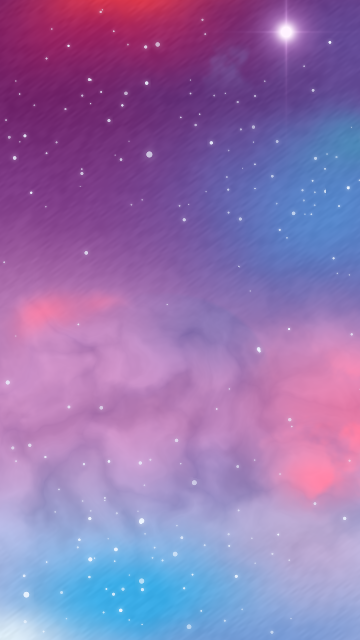
Reproduce this background procedurally as a Shadertoy shader.

```glsl
// A painted nebula: plum sky fading through lilac haze into a pale blue pool.
// Elliptical tints bent by noise lie over a vertical gradient; cellular puffs
// fold the clouds, and hashed grids scatter stars around one bright flare.

const vec3 PLUM     = vec3(0.43, 0.13, 0.41);
const vec3 VIOLET   = vec3(0.50, 0.23, 0.53);
const vec3 LILAC    = vec3(0.77, 0.53, 0.75);
const vec3 HAZE     = vec3(0.67, 0.70, 0.87);
const vec3 MAGENTA  = vec3(0.66, 0.13, 0.37);
const vec3 CRIMSON  = vec3(0.90, 0.22, 0.28);
const vec3 INDIGO   = vec3(0.38, 0.34, 0.65);
const vec3 BLUE     = vec3(0.34, 0.53, 0.80);
const vec3 TEAL     = vec3(0.28, 0.59, 0.74);
const vec3 DUSK     = vec3(0.36, 0.17, 0.46);
const vec3 SLATE    = vec3(0.47, 0.43, 0.68);
const vec3 ROSE     = vec3(0.84, 0.54, 0.74);
const vec3 CORAL    = vec3(1.00, 0.46, 0.60);
const vec3 MAUVE    = vec3(0.75, 0.64, 0.80);
const vec3 CYAN     = vec3(0.22, 0.67, 0.90);
const vec3 CLOUD    = vec3(0.86, 0.92, 0.96);
const vec2 FLARE    = vec2(0.795, 0.950);  // in fractions of the canvas
const float WARP    = 0.06;                // how far noise bends the tints
const float BILLOW  = 0.15;                // contrast of the cloud folds

float hash(vec2 p) {
    vec3 q = fract(vec3(p.xyx) * 0.1031);
    q += dot(q, q.yzx + 33.33);
    return fract((q.x + q.y) * q.z);
}

float noise(vec2 p) {
    vec2 i = floor(p), f = fract(p);
    f = f * f * (3.0 - 2.0 * f);
    vec2 e = vec2(1.0, 0.0);
    return mix(mix(hash(i), hash(i + e), f.x),
               mix(hash(i + e.yx), hash(i + e.xx), f.x), f.y);
}

float fbm(vec2 p) {
    float sum = 0.0, amp = 0.5;
    for (int i = 0; i < 5; i++) {
        sum += amp * noise(p);
        p = mat2(1.6, 1.2, -1.2, 1.6) * p + 7.3;
        amp *= 0.5;
    }
    return sum;
}

// Rounded cells: one at each centre, dark creases where cells meet.
float puffs(vec2 p) {
    float near = 1.5;
    for (int k = 0; k < 9; k++) {
        vec2 cell = floor(p) + vec2(k % 3 - 1, k / 3 - 1);
        vec2 centre = cell + vec2(hash(cell + 4.2), hash(cell + 9.6));
        near = min(near, length(p - centre));
    }
    return 1.0 - near * near;
}

// Elliptical falloff: one at the centre, fading past the radius.
float glow(vec2 p, vec2 centre, vec2 radius) {
    vec2 d = (p - centre) / radius;
    return exp(-dot(d, d));
}

void tint(inout vec3 col, vec3 paint, float amount) {
    col = mix(col, paint, clamp(amount, 0.0, 1.0));
}

// One jittered star per grid cell, kept where its hash is below the density.
float stars(vec2 q, float cells, float size, float density, float seed) {
    vec2 id = floor(q * cells) + seed;
    vec2 spot = 0.2 + 0.6 * vec2(hash(id + 3.1), hash(id + 8.7));
    float r = size * mix(0.5, 1.0, hash(id + 5.3));
    float d = length(fract(q * cells) - spot) / cells;
    float soft = 0.6 / iResolution.y;
    float disc = 1.0 - smoothstep(r - soft, r + soft, d);
    float halo = 0.2 * exp(-d * d / (4.0 * r * r));
    return step(hash(id), density) * mix(0.6, 1.0, hash(id + 1.9)) * max(disc, halo);
}

void mainImage(out vec4 fragColor, in vec2 fragCoord) {
    vec2 uv = fragCoord / iResolution.xy;
    vec2 q = fragCoord / iResolution.y;
    vec2 bend = vec2(fbm(q * 7.0 + 2.0), fbm(q * 7.0 + 19.0)) - 0.48;
    vec2 p = uv + bend * vec2(1.8, 1.0) * WARP;
    float puff = puffs(q * 13.0 + bend * 2.5);
    float patches = smoothstep(0.40, 0.56, fbm(q * 11.0 + 31.0) + 0.15 * (puff - 0.8));

    // Vertical sky
    vec3 col = mix(HAZE, LILAC, smoothstep(0.14, 0.34, p.y));
    tint(col, VIOLET, smoothstep(0.46, 0.71, p.y));
    tint(col, PLUM, smoothstep(0.68, 0.86, p.y));

    // Upper glows and the blue gulf on the right
    tint(col, MAGENTA, 0.85 * glow(p, vec2(0.32, 0.96), vec2(0.34, 0.08)));
    tint(col, CRIMSON, glow(p, vec2(0.36, 1.01), vec2(0.23, 0.042)));
    tint(col, INDIGO, 0.9 * glow(p, vec2(0.85, 0.69), vec2(0.39, 0.19)));
    tint(col, INDIGO, 0.7 * glow(p, vec2(1.00, 0.95), vec2(0.25, 0.12)));
    tint(col, DUSK, 0.75 * glow(p, vec2(0.62, 0.855), vec2(0.25, 0.035)));
    tint(col, SLATE, 0.45 * patches * glow(p, vec2(0.66, 0.90), vec2(0.13, 0.03)));
    tint(col, BLUE, glow(p, vec2(0.94, 0.67), vec2(0.30, 0.14)));
    tint(col, TEAL, 0.7 * glow(p, vec2(0.99, 0.78), vec2(0.14, 0.05)));

    // Slate fold with an arched upper edge
    float arch = length((uv + bend * 0.02 - vec2(0.45, 0.40)) / vec2(0.31, 0.147));
    float fold = 1.0 - smoothstep(0.96, 1.02, arch);
    tint(col, SLATE, 0.4 * glow(p, vec2(0.62, 0.49), vec2(0.22, 0.07)));
    tint(col, SLATE, 0.7 * fold * glow(p, vec2(0.64, 0.49), vec2(0.20, 0.07)));

    // Rosy clouds and the coral crescent
    float crescent = (length((p - vec2(0.24, 0.44)) / vec2(0.21, 0.09)) - 1.0) / 0.25;
    tint(col, CORAL, 0.7 * exp(-crescent * crescent) * glow(p, vec2(0.12, 0.515), vec2(0.13, 0.04)));
    tint(col, CORAL, 0.35 * glow(p, vec2(0.30, 0.535), vec2(0.05, 0.012)));
    tint(col, ROSE, 0.85 * glow(p, vec2(0.90, 0.42), vec2(0.20, 0.08)));
    tint(col, SLATE, 0.5 * glow(p, vec2(0.62, 0.26), vec2(0.16, 0.06)));
    float broken = 0.6 + 0.5 * patches;
    tint(col, CORAL, broken * glow(p, vec2(1.00, 0.36), vec2(0.20, 0.075)));
    tint(col, CORAL, broken * 0.85 * glow(p, vec2(0.90, 0.245), vec2(0.10, 0.04)));

    // Pale mist and the blue pool below
    tint(col, MAUVE, 0.9 * glow(p, vec2(0.82, 0.13), vec2(0.25, 0.075)));
    tint(col, CYAN, 1.1 * glow(p, vec2(0.38, 0.07), vec2(0.30, 0.085)));
    tint(col, BLUE, 0.6 * glow(p, vec2(0.78, 0.0), vec2(0.30, 0.05)));
    tint(col, CLOUD, glow(p, vec2(0.02, 0.0), vec2(0.20, 0.045)));

    // Cloud folds in the middle, slanted brush grain above
    float cloudy = smoothstep(0.60, 0.45, uv.y) * smoothstep(0.06, 0.22, uv.y);
    col += BILLOW * (0.25 + 0.75 * cloudy) * (fbm(q * 14.0 + bend * 3.0) - 0.48);
    col += cloudy * vec3(0.11, 0.09, 0.07) * (puff - 0.82 + 0.35 * (patches - 0.5));
    vec2 brush = mat2(0.8, -0.6, 0.6, 0.8) * q * vec2(1.0, 1.0);
    col += 0.035 * (1.0 - cloudy) * (noise(brush * vec2(70.0, 260.0)) - 0.5);

    // Stars gather in the blue gulf, the pool and the plum sky
    float crowd = glow(uv, vec2(0.85, 0.70), vec2(0.22, 0.11))
                + glow(uv, vec2(0.40, 0.13), vec2(0.32, 0.11))
                + 0.5 * glow(uv, vec2(0.25, 0.86), vec2(0.35, 0.15));
    float light = stars(q, 34.0, 0.0030, 0.03 + 0.24 * crowd, 11.0)
                + stars(q, 19.0, 0.0050, 0.03 + 0.30 * crowd * step(uv.y, 0.76), 47.0)
                + 0.8 * stars(q, 52.0, 0.0018, 0.03 + 0.18 * crowd, 83.0);
    tint(col, vec3(0.93, 0.96, 1.0), light);

    // Bright flare with crossed rays
    vec2 d = abs(uv - FLARE) * vec2(iResolution.x / iResolution.y, 1.0);
    float r = length(d);
    float rays = exp(-d.x / 0.002 - d.y / 0.055) + 0.8 * exp(-d.y / 0.0015 - d.x / 0.04);
    tint(col, vec3(0.80, 0.56, 0.86), 0.75 * exp(-r * r / 0.0014) + 0.6 * rays);
    tint(col, vec3(1.0, 0.95, 1.0), 1.3 * exp(-r * r / 0.00022));

    fragColor = vec4(clamp(col, 0.0, 1.0), 1.0);
}
```
